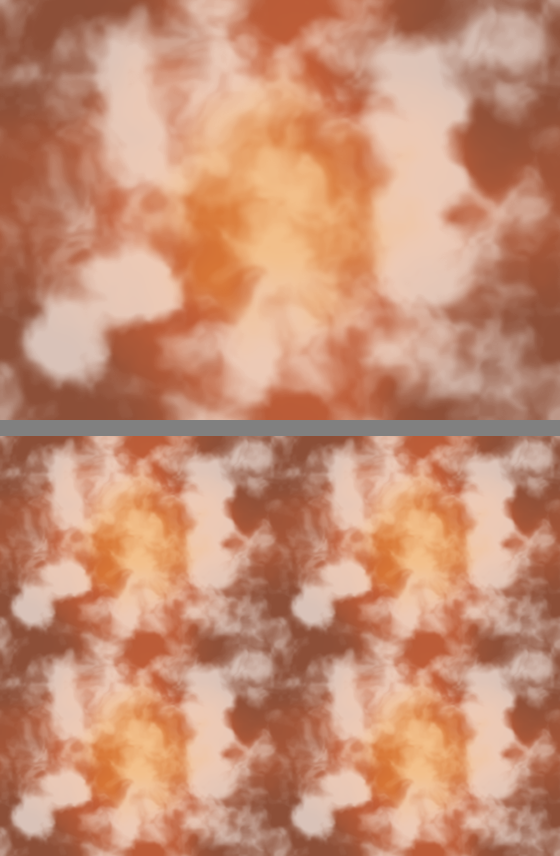
Top, the tile; bottom, the same tile 2 across and 2 down.
Reproduce this texture procedurally as a WebGL 2 fragment shader.

```glsl
#version 300 es
precision highp float;

uniform vec2 u_resolution;
out vec4 fragColor;

// Cloud structure, in whole cells per canvas so that it wraps
const vec2 CELLS = vec2(8.0, 6.0);
const vec2 WARP_CELLS = vec2(8.0, 6.0);
const int OCTAVES = 4;
const float GAIN = 0.48;
const vec2 WARP = vec2(0.075, 0.1);
const float TONE_LOW = 0.27;
const float TONE_HIGH = 0.70;

// Glow in the centre and shade toward the rim
const vec2 RIM_WEIGHT = vec2(0.60, 0.40);
const float GLOW_END = 0.36;
const float RIM_START = 0.26;
const float RIM_END = 0.88;

// Faint tonal steps with ragged borders
const float STEPS = 16.0;
const float STEP_MIX = 0.4;
const vec2 GRAIN_CELLS = vec2(512.0, 384.0);
const float GRAIN = 0.3;

// Dark and pale ends of each zone
const vec3 GLOW_DARK = vec3(0.85, 0.47, 0.21);
const vec3 GLOW_PALE = vec3(0.95, 0.75, 0.54);
const vec3 CLAY_DARK = vec3(0.76, 0.37, 0.22);
const vec3 CLAY_PALE = vec3(0.93, 0.79, 0.71);
const vec3 RIM_DARK = vec3(0.55, 0.31, 0.22);
const vec3 RIM_PALE = vec3(0.85, 0.76, 0.72);

float hash(vec2 cell, uint seed) {
    uvec2 q = uvec2(cell);
    uint h = q.x * 1597u + q.y * 51749u + seed * 7919u;
    h = h * 747796u + 28913u;
    h = ((h >> 15u) ^ h) * 277803u;
    h = ((h >> 13u) ^ h) * 668265u;
    h ^= h >> 16u;
    return float(h & 65535u) / 65535.0;
}

// Value noise that repeats after the given number of cells
float wrappedNoise(vec2 uv, vec2 cells, uint seed) {
    vec2 p = uv * cells;
    vec2 f = fract(p);
    vec2 a = mod(floor(p), cells);
    vec2 b = mod(a + 1.0, cells);
    f = f * f * f * (f * (f * 6.0 - 15.0) + 10.0);
    float bottom = mix(hash(a, seed), hash(vec2(b.x, a.y), seed), f.x);
    float top = mix(hash(vec2(a.x, b.y), seed), hash(b, seed), f.x);
    return mix(bottom, top, f.y);
}

float clouds(vec2 uv, vec2 cells, uint seed) {
    float sum = 0.0;
    float total = 0.0;
    float weight = 1.0;
    for (int i = 0; i < OCTAVES; i++) {
        sum += weight * wrappedNoise(uv, cells, seed + uint(i));
        total += weight;
        weight *= GAIN;
        cells *= 2.0;
    }
    return sum / total;
}

// Partly flattens the tone into soft terraces
float terrace(float tone, float grain) {
    float level = tone * STEPS + (grain - 0.5) * GRAIN;
    float stepped = floor(level) + smoothstep(0.3, 0.7, fract(level));
    return mix(tone, stepped / STEPS, STEP_MIX);
}

void main() {
    vec2 uv = gl_FragCoord.xy / u_resolution;

    // Warped cloud tone
    vec2 drift = vec2(clouds(uv, WARP_CELLS, 11u), clouds(uv, WARP_CELLS, 23u)) - 0.5;
    float tone = smoothstep(TONE_LOW, TONE_HIGH, clouds(uv + drift * WARP, CELLS, 37u));
    float grain = hash(mod(floor(uv * GRAIN_CELLS), GRAIN_CELLS), 53u);
    tone = clamp(terrace(tone, grain), 0.0, 1.0);

    // Periodic distance from the centre: flat at the borders, 1 in the corners
    vec2 s = sin(3.14159 * (uv - 0.5 + drift * 0.2));
    float radius = dot(s * s, RIM_WEIGHT);
    float glow = 1.0 - smoothstep(0.0, GLOW_END, radius);
    float rim = smoothstep(RIM_START, RIM_END, radius);

    // Blend the zones
    vec3 dark = mix(mix(CLAY_DARK, GLOW_DARK, glow), RIM_DARK, rim);
    vec3 pale = mix(mix(CLAY_PALE, GLOW_PALE, glow), RIM_PALE, rim);
    fragColor = vec4(mix(dark, pale, tone), 1.0);
}
```
